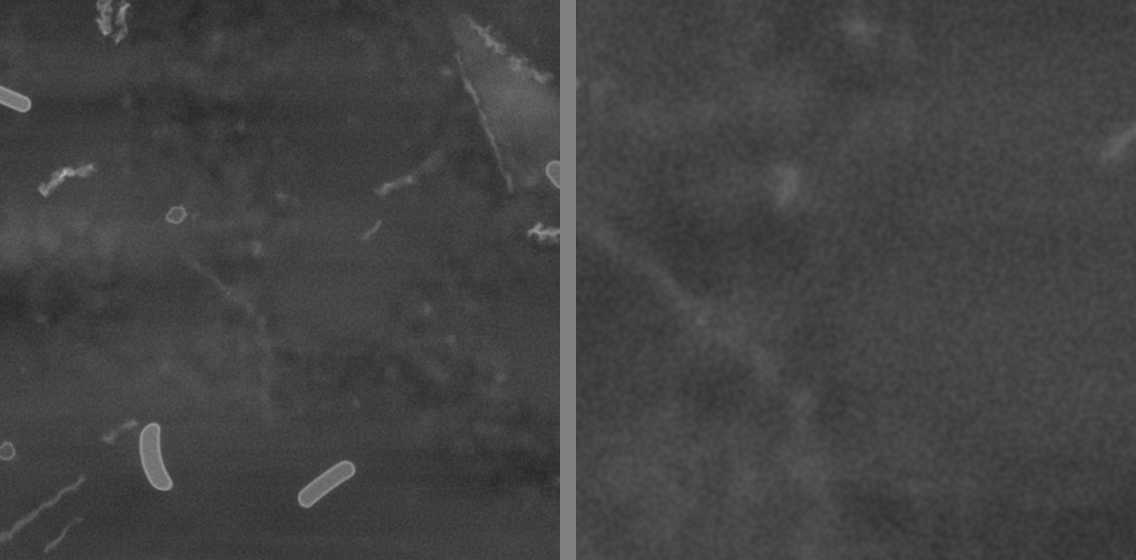
Left, the full canvas; right, a detail of the centre.
A WebGL 2 fragment shader for this texture:

```glsl
#version 300 es
precision highp float;

uniform vec2 u_resolution;
out vec4 fragColor;

float hash(vec2 p) {
  vec3 q = fract(vec3(p.xyx) * vec3(0.1031, 0.103, 0.0973));
  q += dot(q, q.yzx + 33.33);
  return fract((q.x + q.y) * q.z);
}

vec2 gradient(vec2 cell) {
  float angle = 6.2832 * hash(cell + 71.0);
  return vec2(cos(angle), sin(angle));
}

float noise(vec2 p) {
  vec2 i = floor(p), f = fract(p), e = vec2(1, 0);
  vec2 u = f * f * f * (f * (f * 6.0 - 15.0) + 10.0);
  float low = mix(dot(gradient(i), f), dot(gradient(i + e), f - e), u.x);
  float high = mix(dot(gradient(i + e.yx), f - e.yx), dot(gradient(i + 1.0), f - 1.0), u.x);
  return mix(low, high, u.y);
}

float fbm(vec2 p) {
  float sum = 0.0, amp = 1.0;
  for (int i = 0; i < 4; i++) {
    sum += amp * noise(p);
    p = mat2(1.6, 1.2, -1.2, 1.6) * p + 17.3;
    amp *= 0.5;
  }
  return sum;
}

float spot(vec2 p, vec2 centre, vec2 size) {
  vec2 v = (p - centre) / size;
  return exp(-dot(v, v));
}

// Soft bright line between two points
float ridge(vec2 p, vec2 a, vec2 b, float width) {
  vec2 ab = b - a;
  float d = length(p - a - ab * clamp(dot(p - a, ab) / dot(ab, ab), 0.0, 1.0));
  return exp(-d * d / (width * width));
}

// Bent capsule with a pale rim, laid over the tone below
float rod(float tone, vec2 p, vec2 centre, float angle, vec2 size, float bend, float level) {
  vec2 q = mat2(cos(angle), -sin(angle), sin(angle), cos(angle)) * (p - centre);
  q.y += bend * (q.x * q.x - 0.5 * size.x * size.x);
  q.x -= clamp(q.x, -size.x, size.x);
  float d = length(q) - size.y, rim = (d + 0.003) / 0.0035;
  tone += 0.03 * exp(-max(d, 0.0) / 0.008);
  return mix(tone, level + 0.11 * exp(-rim * rim), smoothstep(0.003, -0.003, d));
}

// Scattered faint granules
float granules(vec2 p) {
  vec2 cell = floor(p * 17.0);
  float sum = 0.0;
  for (int y = -1; y <= 1; y++)
    for (int x = -1; x <= 1; x++) {
      vec2 id = cell + vec2(x, y);
      vec2 centre = (id + vec2(hash(id + 3.0), hash(id + 9.0))) / 17.0;
      float radius = mix(0.005, 0.012, hash(id + 35.0));
      sum += step(0.62, hash(id + 21.0)) * (0.02 + 0.09 * pow(hash(id + 50.0), 3.0))
           * spot(p, centre, vec2(radius, radius * 1.2));
    }
  return sum;
}

void main() {
  vec2 p = gl_FragCoord.xy / u_resolution;
  vec2 warped = p + 0.010 * vec2(fbm(p * 28.0), fbm(p * 28.0 + 40.0));
  vec2 ragged = warped + 0.012 * vec2(noise(p * 70.0), noise(p * 70.0 + 9.0));
  float uneven = 0.75 + 0.9 * noise(p * 35.0);

  // Broad shading and horizontal streaks
  float tone = 0.248 + 0.045 * fbm(p * vec2(2.5, 6.0) + 5.0);
  tone += 0.014 * noise(vec2(p.x * 1.5, p.y * 45.0));
  tone -= 0.05 * smoothstep(0.87, 1.0, p.y) * (1.0 - smoothstep(0.5, 1.0, p.x));
  tone -= 0.06 * spot(p, vec2(0.24, 0.812), vec2(0.28, 0.03));
  tone -= 0.045 * spot(p, vec2(0.0, 0.47), vec2(0.25, 0.05));
  tone -= 0.035 * spot(p, vec2(0.85, 0.16), vec2(0.25, 0.05));
  tone += 0.055 * spot(p, vec2(0.08, 0.58), vec2(0.2, 0.06));
  tone += 0.03 * spot(p, vec2(0.35, 0.32), vec2(0.25, 0.12));

  // Mottled film and granules
  float film = smoothstep(-0.3, 0.3, noise(p * 4.0 + 12.0));
  film *= mix(0.3, 1.0, smoothstep(0.3, 0.6, p.y + 0.5 * p.x));
  tone += film * (0.055 * fbm(p * 22.0) + 0.025 * max(noise(p * 45.0), 0.0));
  tone += granules(warped) * (0.3 + 0.7 * film);

  // Raised sheet at the upper right
  float side = dot(warped - vec2(0.82, 0.89), vec2(0.928, 0.371));
  float under = dot(warped - vec2(0.83, 0.97), vec2(-0.61, -0.793));
  float sheet = smoothstep(0.0, 0.02, side) * smoothstep(-0.02, 0.04, under) * smoothstep(0.58, 0.76, p.y);
  tone += sheet * (0.055 + 0.10 * spot(p, vec2(0.94, 0.85), vec2(0.07)));
  tone += uneven * 0.16 * ridge(warped, vec2(0.815, 0.9), vec2(0.85, 0.82), 0.006);
  tone += uneven * 0.15 * ridge(warped, vec2(0.85, 0.82), vec2(0.912, 0.665), 0.006);
  tone += uneven * 0.19 * ridge(ragged, vec2(0.835, 0.965), vec2(0.9, 0.91), 0.008);
  tone += uneven * 0.20 * ridge(ragged, vec2(0.925, 0.885), vec2(0.97, 0.862), 0.011);

  // Bright torn flakes
  tone += uneven * 0.40 * ridge(ragged, vec2(0.19, 1.0), vec2(0.185, 0.945), 0.010);
  tone += uneven * 0.30 * ridge(ragged, vec2(0.222, 0.99), vec2(0.216, 0.935), 0.008);
  tone += uneven * 0.32 * ridge(ragged, vec2(0.08, 0.66), vec2(0.115, 0.692), 0.008);
  tone += uneven * 0.32 * ridge(ragged, vec2(0.115, 0.692), vec2(0.163, 0.7), 0.009);
  tone += uneven * 0.36 * ridge(ragged, vec2(0.945, 0.583), vec2(1.0, 0.585), 0.009);

  // Edges and threads
  tone += uneven * 0.20 * ridge(warped, vec2(0.677, 0.655), vec2(0.735, 0.684), 0.007);
  tone += uneven * 0.07 * ridge(warped, vec2(0.735, 0.684), vec2(0.785, 0.718), 0.008);
  tone += uneven * 0.16 * ridge(warped, vec2(0.652, 0.573), vec2(0.677, 0.604), 0.006);
  tone += uneven * 0.06 * ridge(warped, vec2(0.33, 0.54), vec2(0.47, 0.43), 0.008);
  tone += uneven * 0.04 * ridge(warped, vec2(0.47, 0.43), vec2(0.475, 0.26), 0.011);
  tone += uneven * 0.13 * ridge(warped, vec2(0.19, 0.22), vec2(0.235, 0.242), 0.008);
  tone += uneven * 0.14 * ridge(warped, vec2(0.09, 0.02), vec2(0.142, 0.075), 0.005);
  tone += 0.12 * ridge(warped, vec2(0.0, 0.038), vec2(0.15, 0.145), 0.006);

  // Rods and small oval cells
  tone = rod(tone, p, vec2(0.274, 0.182), 1.79, vec2(0.043, 0.019), 4.0, 0.45);
  tone = rod(tone, p, vec2(0.582, 0.137), 0.63, vec2(0.043, 0.017), 1.0, 0.42);
  tone = rod(tone, p, vec2(0.008, 0.828), -0.4, vec2(0.036, 0.015), 0.0, 0.46);
  tone = rod(tone, p, vec2(0.998, 0.688), -0.9, vec2(0.01, 0.018), 0.0, 0.40);
  tone = rod(tone, warped, vec2(0.316, 0.617), 1.2, vec2(0.006, 0.014), 0.0, 0.34);
  tone = rod(tone, warped, vec2(0.01, 0.197), 1.0, vec2(0.004, 0.015), 0.0, 0.32);

  // Fine grain
  tone += 0.042 * noise(mat2(0.8, 0.6, -0.6, 0.8) * p * 260.0) + 0.03 * noise(p.yx * 137.0 + 4.0);
  fragColor = vec4(vec3(clamp(tone, 0.0, 1.0)), 1.0);
}
```
